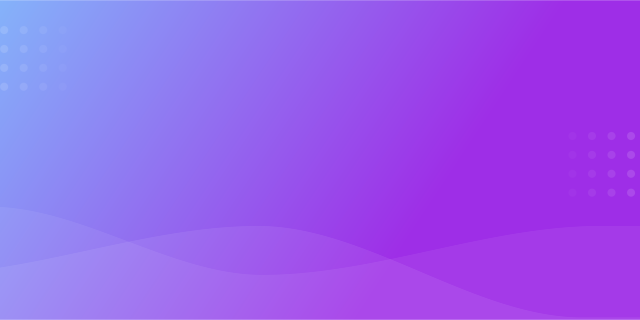
Reproduce this background procedurally as a Shadertoy shader.

```glsl
// Height of a smooth slope running from point a to point b
float slope(float x, vec2 a, vec2 b) {
    return mix(a.y, b.y, smoothstep(a.x, b.x, x));
}

// Coverage of the area below a given height
float below(float y, float height, float pixel) {
    return smoothstep(-0.5 * pixel, 0.5 * pixel, height - y);
}

// Four by four dots, first centre at origin; fades along x from startAlpha to endAlpha
float dotGrid(vec2 p, vec2 origin, float startAlpha, float endAlpha, float pixel) {
    vec2 spacing = vec2(0.061, 0.059);
    vec2 cell = clamp(round((p - origin) / spacing), 0.0, 3.0);
    float d = length(p - origin - cell * spacing) - 0.0125;
    float cover = 1.0 - smoothstep(-0.7 * pixel, 0.7 * pixel, d);
    return cover * mix(startAlpha, endAlpha, cell.x / 3.0);
}

void mainImage(out vec4 fragColor, in vec2 fragCoord) {
    float pixel = 1.0 / iResolution.y;
    vec2 p = fragCoord * pixel;
    vec3 white = vec3(1.0);

    // Diagonal gradient from the upper left corner
    vec3 skyBlue = vec3(0.52, 0.70, 0.98);
    vec3 purple = vec3(0.62, 0.18, 0.905);
    float t = dot(p - vec2(0.0, 1.0), vec2(0.83, -0.55)) / 1.47;
    vec3 color = mix(skyBlue, purple, clamp(t, 0.0, 1.0));

    // Two crossing translucent waves
    float valleyWave = p.x < 0.82
        ? slope(p.x, vec2(-0.03, 0.354), vec2(0.82, 0.141))
        : slope(p.x, vec2(0.82, 0.141), vec2(1.875, 0.294));
    float hillWave = p.x < 0.807
        ? slope(p.x, vec2(-0.26, 0.141), vec2(0.807, 0.294))
        : slope(p.x, vec2(0.807, 0.294), vec2(1.82, 0.008));
    color = mix(color, white, 0.06 * below(p.y, valleyWave, pixel));
    color = mix(color, white, 0.07 * below(p.y, hillWave, pixel));

    // Fading dot grids at both sides
    color = mix(color, white, dotGrid(p, vec2(0.013, 0.729), 0.13, 0.03, pixel));
    color = mix(color, white, dotGrid(p, vec2(1.789, 0.398), 0.03, 0.13, pixel));

    // Thin light rim along the top and bottom
    float rim = below(min(p.y, 1.0 - p.y), 0.002, pixel);
    color = mix(color, white, 0.25 * rim);

    fragColor = vec4(color, 1.0);
}
```
